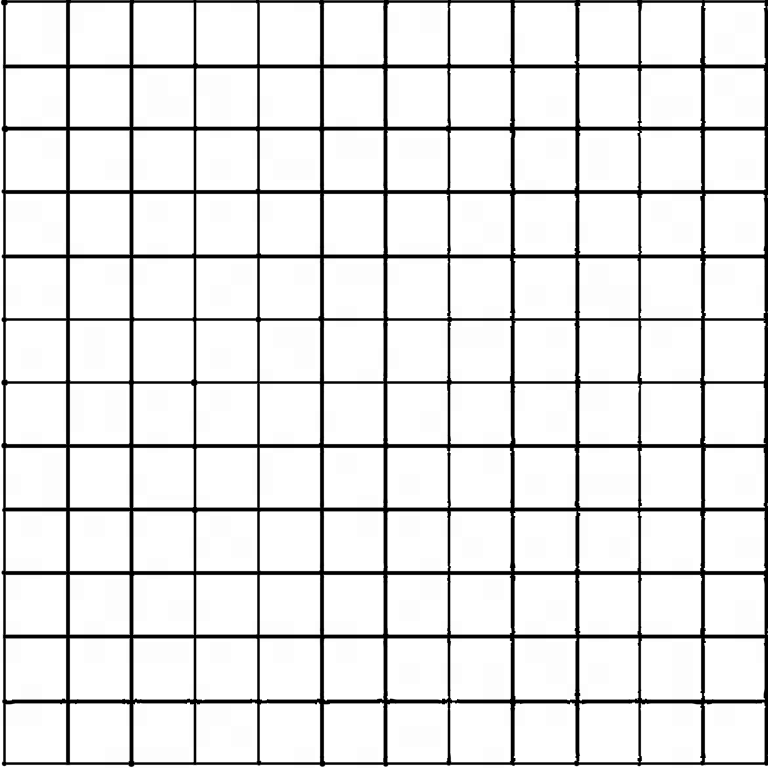
This pattern is drawn by a WebGL 2 fragment shader. Its source:

```glsl
#version 300 es
precision highp float;
// A 12 by 12 grid of black rules on white, with slightly uneven spacing and weight.
// Each pixel measures its distance to the nearest upright, level rule and crossing;
// layered sines vary the rules, and hashed cells add ragged edges and ink blots.
uniform vec2 u_resolution;
out vec4 outColor;

const float TAU = 6.28318;
const float SPAN = 768.0;      // design units across the canvas
const float CELLS = 12.0;      // repeats across and down
const float PITCH = 63.5;      // rule spacing, in design units
const float ORIGIN = 4.5;      // first rule, from the left and the bottom
const float THIN = 2.5;
const float THICK = 3.8;
const vec3 PAPER = vec3(1.0);
const vec3 INK = vec3(0.0);

float hash(vec2 p) {
  vec3 q = fract(vec3(p.xyx) * vec3(0.1031, 0.1030, 0.0973));
  q += dot(q, q.yzx + 33.33);
  return fract((q.x + q.y) * q.z);
}

// Periodic bump that reaches 1 at its centre
float swell(float i, float centre, float period, float sharpness) {
  return pow(0.5 + 0.5 * cos(TAU * (i - centre) / period), sharpness);
}

float nearestRule(float x) {
  return clamp(floor((x - ORIGIN) / PITCH + 0.5), 0.0, CELLS);
}

// Small departures from even spacing
vec2 ruleDrift(vec2 id) {
  float quiet = smoothstep(1.0, 3.0, abs(id.y - 4.3));
  return vec2(1.4 * swell(id.x, 9.0, 20.0, 80.0),
              -1.5 * swell(id.y, 1.0, 3.3, 3.0) * quiet);
}

float ruleWidth(float i, float frequency, float low, float high) {
  return mix(THICK, THIN, smoothstep(low, high, cos(TAU * frequency * i)));
}

// Ragged nibs along a rule, gathered near the crossings
float nibs(float along, float i, float side, float strength) {
  float toCrossing = abs(fract((along - ORIGIN) / PITCH + 0.5) - 0.5) * PITCH;
  float chip = hash(vec2(floor(along / 2.5), i * 7.0 + side * 3.0 + 11.0));
  float near = 1.0 - smoothstep(5.0, 12.0, toCrossing);
  return strength * near * (step(0.7, chip) - step(chip, 0.15)) * 0.9;
}

float ruleDistance(float offset, float along, float i, float width, float wear) {
  return abs(offset) - 0.5 * width - nibs(along, i, step(0.0, offset), wear);
}

float blotDistance(vec2 offset, vec2 id) {
  vec2 shift = vec2(hash(id + 3.7), hash(id + 9.1)) - 0.5;
  float radius = mix(1.4, 3.5, hash(id + 21.3));
  return length(offset - shift * 1.6) - radius;
}

float coverage(float d, float pixel) {
  return 1.0 - smoothstep(-0.8 * pixel, 0.8 * pixel, d);
}

// Barely visible toning, one value per coarse patch
float paperTone(vec2 p) {
  return 1.0 - 0.008 * step(0.8, hash(floor(p / 21.0) + 5.0));
}

void main() {
  vec2 p = gl_FragCoord.xy / u_resolution * SPAN;
  float pixel = SPAN / min(u_resolution.x, u_resolution.y);

  // Nearest rules and crossing
  vec2 id = vec2(nearestRule(p.x), nearestRule(p.y));
  vec2 offset = p - (ORIGIN + id * PITCH + ruleDrift(id));

  // Wear grows to the right and along the second level rule
  float uprightWear = smoothstep(4.0, 9.0, id.x);
  float levelWear = 1.0 - step(0.5, abs(id.y - 1.0));
  float upright = ruleDistance(offset.x, p.y, id.x,
                               ruleWidth(id.x, 0.29, 0.35, 0.55), uprightWear);
  float level = ruleDistance(offset.y, p.x, id.y,
                             ruleWidth(id.y, 0.158, 0.6, 0.78), levelWear);

  // Trim the rules where the outer frame ends
  vec2 outside = ORIGIN - 1.5 - p;
  upright = max(upright, outside.y);
  level = max(level, outside.x);

  float ink = max(coverage(upright, pixel), coverage(level, pixel));
  ink = max(ink, coverage(blotDistance(offset, id), pixel));
  outColor = vec4(mix(PAPER * paperTone(p), INK, ink), 1.0);
}
```
